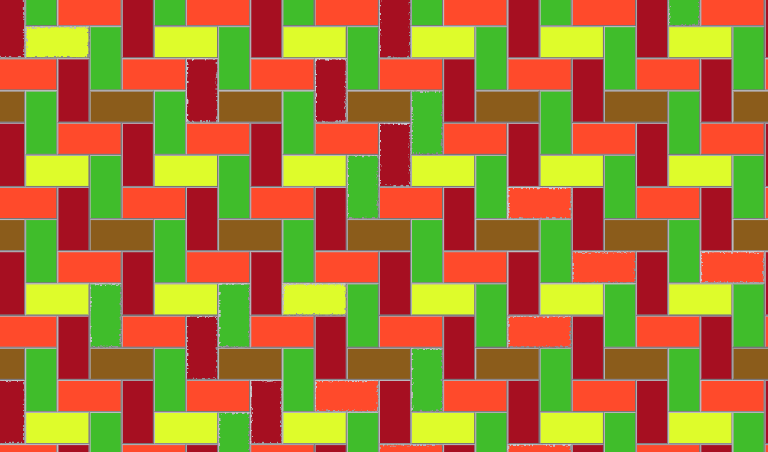
Reproduce this pattern procedurally as a WebGL 2 fragment shader.

```glsl
#version 300 es
precision highp float;
// Herringbone brick paving in five flat colours with thin two-tone grey joints.

#define CELLS_ACROSS 23.89          // brick widths across the canvas
#define ORIGIN vec2(0.785, 0.815)   // first grid corner, from the top left
#define JOINT 0.034                 // half width of a joint, in cells
#define NICK_SIZE 0.045             // grain of the worn edges, in cells
#define NICK_DEPTH 0.045            // deepest bite into a brick
#define WORN_SHARE 0.12             // share of bricks with ragged edges

uniform vec2 u_resolution;
out vec4 fragColor;

const vec3 YELLOW = vec3(0.87, 0.99, 0.17);
const vec3 BROWN = vec3(0.545, 0.36, 0.105);
const vec3 ORANGE = vec3(1.0, 0.29, 0.17);
const vec3 CRIMSON = vec3(0.65, 0.06, 0.13);
const vec3 GREEN = vec3(0.25, 0.74, 0.17);
const vec3 JOINT_DARK = vec3(0.47, 0.46, 0.48);
const vec3 JOINT_LIGHT = vec3(0.80, 0.79, 0.81);

float hash(vec2 p) {
    vec3 q = fract(vec3(p.xyx) * 0.1031);
    q += dot(q, q.yzx + 33.33);
    return fract((q.x + q.y) * q.z);
}

// Lying bricks take their colour from the row, standing ones from the column.
vec3 brickColor(vec2 corner, bool lying) {
    vec2 m = mod(corner, 4.0);
    if (!lying) return mod(m.x, 2.0) < 0.5 ? GREEN : CRIMSON;
    if (mod(m.y, 2.0) > 0.5) return ORANGE;
    return m.y < 1.0 ? YELLOW : BROWN;
}

void main() {
    // Square cells, with y running down from the top edge.
    vec2 fromTop = vec2(gl_FragCoord.x, u_resolution.y - gl_FragCoord.y);
    float pixel = CELLS_ACROSS / u_resolution.x;
    vec2 p = fromTop * pixel - ORIGIN;

    // Along each diagonal step: left, right, upper, lower half of a brick.
    vec2 cell = floor(p);
    float part = mod(cell.x + cell.y, 4.0);
    bool lying = part < 1.5;
    vec2 axis = lying ? vec2(1.0, 0.0) : vec2(0.0, 1.0);
    vec2 corner = cell - axis * mod(part, 2.0);
    vec2 local = p - corner;
    vec2 opposite = vec2(1.0) + axis - local;

    // Distances to the lit (top, left) and shaded (bottom, right) edges.
    float lit = min(local.x, local.y);
    float shaded = min(opposite.x, opposite.y);
    float edge = min(lit, shaded);

    // A few bricks have small ragged bites in their edges.
    float worn = step(1.0 - WORN_SHARE, hash(corner + 71.0));
    float grain = hash(floor(p / NICK_SIZE) + 200.0);
    edge -= worn * NICK_DEPTH * smoothstep(0.6, 1.0, grain);

    // Joint tone differs by side, brick and grain.
    float side = smoothstep(-pixel, pixel, shaded - lit);
    float tone = mix(0.1, 0.65, side) + 0.35 * (hash(corner + 13.0) - 0.5);
    tone += worn * 0.3 * grain;
    vec3 joint = mix(JOINT_DARK, JOINT_LIGHT, clamp(tone, 0.0, 1.0));

    float face = smoothstep(JOINT - 0.5 * pixel, JOINT + 0.5 * pixel, edge);
    fragColor = vec4(mix(joint, brickColor(corner, lying), face), 1.0);
}
```
